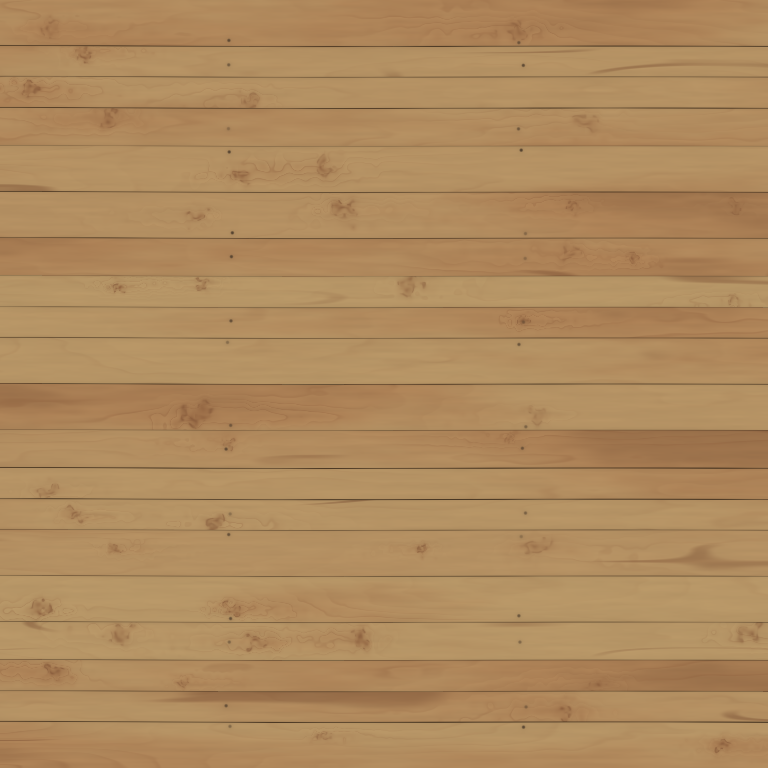
This texture is drawn by a WebGL 1 fragment shader. Its source:

```glsl
precision highp float;
// Horizontal wall of twenty warm wooden planks with grain, knots, thin seams and nails.

uniform vec2 u_resolution;

// Layout, in fractions of the canvas or of one course of five planks
const float COURSES = 4.0;
const vec4 PLANK_EDGES = vec4(0.24, 0.40, 0.5625, 0.76);
const vec4 NAIL_ROWS = vec4(0.21, 0.325, 0.66, 0.785);
const vec2 NAIL_COLUMNS = vec2(0.299, 0.68);
const float NAIL_RADIUS = 0.0019;
const float SEAM_HALF_WIDTH = 0.0006;

// Wood character
const float KNOT_CELLS = 5.0;
const float KNOT_CHANCE = 0.36;
const float RING_COUNT = 6.0;
const float RING_CONTRAST = 0.30;

const vec3 PALE_WOOD = vec3(0.720, 0.592, 0.405);
const vec3 HONEY_WOOD = vec3(0.708, 0.566, 0.386);
const vec3 ROSY_WOOD = vec3(0.680, 0.506, 0.336);
const vec3 HEARTWOOD = vec3(0.570, 0.410, 0.270);
const vec3 GRAIN_RED = vec3(0.560, 0.375, 0.240);
const vec3 KNOT_BROWN = vec3(0.480, 0.310, 0.200);
const vec3 SEAM_COLOR = vec3(0.230, 0.165, 0.100);
const vec3 NAIL_COLOR = vec3(0.300, 0.235, 0.170);

float hash(vec2 p) {
  vec3 q = fract(vec3(p.xyx) * 0.1031);
  q += dot(q, q.yzx + 33.33);
  return fract((q.x + q.y) * q.z);
}

float noise(vec2 p) {
  vec2 i = floor(p), f = fract(p);
  f = f * f * (3.0 - 2.0 * f);
  return mix(mix(hash(i), hash(i + vec2(1.0, 0.0)), f.x),
             mix(hash(i + vec2(0.0, 1.0)), hash(i + vec2(1.0, 1.0)), f.x), f.y);
}

// Returns plank number, distance to its lower edge and distance to its upper edge
vec3 plankAt(float y) {
  float course = clamp(floor(y * COURSES), 0.0, COURSES - 1.0);
  float f = y * COURSES - course;
  bool mirrored = course > COURSES - 1.5;
  if (mirrored) f = 1.0 - f;
  vec4 passed = step(PLANK_EDGES, vec4(f));
  vec4 low = passed * PLANK_EDGES;
  vec4 high = mix(PLANK_EDGES, vec4(1.0), passed);
  float below = f - max(max(low.x, low.y), max(low.z, low.w));
  float above = min(min(high.x, high.y), min(high.z, high.w)) - f;
  float k = dot(passed, vec4(1.0));
  vec3 plank = mirrored ? vec3(4.0 - k, above, below) : vec3(k, below, above);
  return vec3(course * 5.0 + plank.x, plank.yz / COURSES);
}

// Returns knot stain, dark marks and the swelling of the grain around knots
vec3 knotsAt(float x, float id, float fromBase, float height) {
  vec3 knots = vec3(0.0);
  for (float i = 0.0; i < KNOT_CELLS; i++) {
    vec2 key = vec2(i + 3.0, id * 7.0 + 11.0);
    float present = step(hash(key), KNOT_CHANCE) * mix(0.45, 1.0, hash(key + 17.0));
    float size = mix(0.006, 0.014, hash(key + 31.0));
    vec2 center = vec2((i + 0.1 + 0.8 * hash(key + 57.0)) / KNOT_CELLS,
                       height * mix(0.2, 0.8, hash(key + 83.0)));
    vec2 d = (vec2(x, fromBase) - center) / size;
    vec2 bend = vec2(noise(d * 1.1 + key * 5.0), noise(d * 1.1 + key * 3.0 + 50.0)) - 0.5;
    vec2 warped = (d + 1.5 * bend) * vec2(0.8, 1.0);
    float r = length(warped);
    float blot = noise(d * 2.3 + key * 9.0);
    float stain = exp(-r * r * 1.1) * (0.5 + blot);
    float marks = exp(-r * r * 12.0) + exp(-pow((r - 0.85) * 6.0, 2.0)) * smoothstep(0.4, 0.8, blot);
    vec2 flame = (d + vec2(4.0, 0.8) * bend) * vec2(mix(0.10, 0.32, step(0.0, d.x * (hash(key + 7.0) - 0.5))), 0.7);
    knots += present * vec3(stain, marks, exp(-dot(flame, flame)));
  }
  return knots;
}

vec3 woodAt(vec2 p, float id, vec3 knots) {
  vec2 q = p + vec2(id * 3.7, id * 0.31);
  float tone = hash(vec2(id, 5.0));
  float warp = noise(q * vec2(10.0, 60.0)) + 0.5 * noise(q * vec2(28.0, 130.0)) - 0.75;
  float field = 1.1 * noise(q * vec2(2.2, 17.0)) + 0.13 * warp + 0.5 * knots.z;
  // Darker heartwood gathers toward the ends, mostly the right one
  float ends = 0.20 * smoothstep(0.5, 1.0, p.x) + 0.08 * smoothstep(0.15, 0.0, p.x);
  float patches = noise(q * vec2(1.9, 11.0) + 40.0) + 0.14 * warp + ends + 0.25 * (tone - 0.6);
  float rosy = smoothstep(0.45, 0.95, patches + 0.2 * knots.z);
  float heart = smoothstep(0.86, 1.10, patches);
  // Growth rings: soft bands that end in a fine reddish line, broken along the grain
  float t = fract(field * RING_COUNT);
  float band = smoothstep(0.0, 0.85, t) * (1.0 - smoothstep(0.88, 1.0, t));
  float line = smoothstep(0.70, 0.88, t) * (1.0 - smoothstep(0.88, 1.0, t));
  line *= smoothstep(0.35, 0.75, noise(q * vec2(6.0, 40.0) + 20.0));
  float visible = 0.3 + 0.7 * clamp(max(rosy, knots.z), 0.0, 1.0);
  float fibre = noise(q * vec2(12.0, 210.0)) + 0.5 * noise(q * vec2(50.0, 400.0)) - 0.75;
  // Rare hairline checks
  float check = 1.0 - smoothstep(0.01, 0.06, abs(noise(q * vec2(4.0, 42.0) + 70.0) - 0.5));
  check *= smoothstep(0.66, 0.86, noise(q * vec2(4.5, 22.0) + 90.0));
  vec3 color = mix(PALE_WOOD, HONEY_WOOD, tone);
  color = mix(color, ROSY_WOOD, 0.9 * rosy);
  color = mix(color, HEARTWOOD, 0.6 * heart);
  color = mix(color, GRAIN_RED, RING_CONTRAST * visible * (0.35 * band + 0.75 * line));
  color = mix(color, KNOT_BROWN, 0.45 * check);
  return color * (1.0 + 0.03 * fibre);
}

// Seams differ in darkness and fade along their length; the outer borders have none
float seam(float distance, float number, float x, float pixel) {
  float inside = step(0.5, number) * step(number, COURSES * 5.0 - 0.5);
  float line = 1.0 - smoothstep(-0.5 * pixel, 0.7 * pixel, distance - SEAM_HALF_WIDTH);
  float strength = mix(0.25, 0.90, hash(vec2(number, 71.0)));
  strength *= 0.65 + 0.45 * noise(vec2(x * 14.0, number * 5.0));
  return inside * max(line * strength, 0.07 * exp(-distance / 0.002));
}

float nailsAt(vec2 p, float pixel) {
  float course = floor(p.y * COURSES);
  float column = step(0.5, p.x), cover = 0.0;
  for (int i = 0; i < 4; i++) {
    vec2 key = vec2(course * 4.0 + float(i), column + 19.0);
    vec2 jitter = (vec2(hash(key), hash(key + 43.0)) - 0.5) * vec2(0.010, 0.004);
    vec2 center = vec2(mix(NAIL_COLUMNS.x, NAIL_COLUMNS.y, column), (course + NAIL_ROWS[i]) / COURSES);
    float d = length(p - center - jitter) - NAIL_RADIUS;
    float head = 1.0 - smoothstep(-pixel, pixel, d);
    cover = max(cover, mix(0.25, 0.85, hash(key + 67.0)) * head + 0.10 * exp(-max(d, 0.0) / 0.002));
  }
  return cover;
}

void main() {
  vec2 p = gl_FragCoord.xy / u_resolution;
  float pixel = 1.0 / u_resolution.y;
  vec3 plank = plankAt(p.y + 0.002 * (noise(vec2(p.x * 2.5, 8.0)) - 0.5));
  vec3 knots = knotsAt(p.x, plank.x, plank.y, plank.y + plank.z);
  vec3 color = woodAt(p, plank.x, knots);
  color = mix(color, GRAIN_RED, clamp(0.5 * knots.x, 0.0, 0.7));
  color = mix(color, KNOT_BROWN, clamp(0.5 * knots.y, 0.0, 0.7));
  float gap = max(seam(plank.y, plank.x, p.x, pixel), seam(plank.z, plank.x + 1.0, p.x, pixel));
  color = mix(color, SEAM_COLOR, gap);
  color = mix(color, NAIL_COLOR, nailsAt(p, pixel));
  gl_FragColor = vec4(color, 1.0);
}
```
